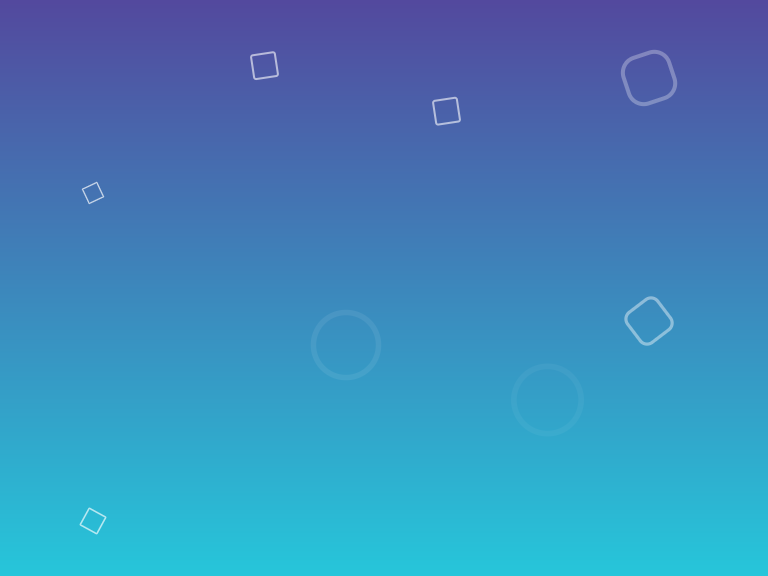
This background is drawn by a Shadertoy shader. Its source:

```glsl
// Outlined squares drifting over a vertical violet-to-cyan gradient.
// Each square is a rounded-box outline; its size alone sets how round,
// how thick and how faint it is, so the largest become pale rings.

#define TOP_COLOR     vec3(0.325, 0.285, 0.618)
#define BOTTOM_COLOR  vec3(0.149, 0.776, 0.855)
#define OUTLINE_COLOR vec3(1.0)
#define SHARP_SIZE    0.0104  // half size at which corners are square
#define ROUND_SIZE    0.0615  // half size at which it becomes a circle
#define LINE_RATIO    0.155   // outline width per half size
#define START_ALPHA   0.90    // opacity of a vanishingly small square
#define FADE_RATE     13.5    // opacity lost per unit of half size

const int SQUARE_COUNT = 8;

// x (share of width), y (share of height), half size (of height), angle
const vec4 SQUARES[SQUARE_COUNT] = vec4[](
    vec4(0.3444, 0.886, 0.0226, 0.15),
    vec4(0.5814, 0.807, 0.0226, 0.15),
    vec4(0.1211, 0.665, 0.0149, 0.44),
    vec4(0.1211, 0.0955, 0.0178, -0.50),
    vec4(0.8451, 0.8646, 0.0451, 0.32),
    vec4(0.8451, 0.4427, 0.0356, 0.65),
    vec4(0.4505, 0.401, 0.0612, 0.0),
    vec4(0.7129, 0.3056, 0.0633, 0.0)
);

// Express a point in axes turned counter-clockwise by the angle
vec2 toRotatedAxes(vec2 p, float angle) {
    float c = cos(angle), s = sin(angle);
    return vec2(c * p.x + s * p.y, c * p.y - s * p.x);
}

// Signed distance to a square with rounded corners
float roundedSquare(vec2 p, float halfSize, float radius) {
    vec2 q = abs(p) - (halfSize - radius);
    return length(max(q, 0.0)) + min(max(q.x, q.y), 0.0) - radius;
}

// Coverage of an outline lying just inside the square's edge
float squareOutline(vec2 p, float halfSize, float pixel) {
    float roundness = clamp((halfSize - SHARP_SIZE) / (ROUND_SIZE - SHARP_SIZE), 0.0, 1.0);
    float halfLine = 0.5 * LINE_RATIO * halfSize;
    float edge = roundedSquare(p, halfSize, roundness * halfSize);
    float band = abs(edge + halfLine) - halfLine;
    return clamp(0.5 - band / pixel, 0.0, 1.0);
}

void mainImage(out vec4 fragColor, in vec2 fragCoord) {
    float pixel = 1.0 / iResolution.y;
    float aspect = iResolution.x / iResolution.y;
    vec2 p = fragCoord * pixel;

    // Background gradient
    vec3 color = mix(BOTTOM_COLOR, TOP_COLOR, p.y);

    // Squares, blended over the gradient
    for (int i = 0; i < SQUARE_COUNT; i++) {
        vec4 square = SQUARES[i];
        vec2 center = vec2(square.x * aspect, square.y);
        vec2 local = toRotatedAxes(p - center, square.w);
        float alpha = clamp(START_ALPHA - FADE_RATE * square.z, 0.0, 1.0);
        color = mix(color, OUTLINE_COLOR, alpha * squareOutline(local, square.z, pixel));
    }

    fragColor = vec4(color, 1.0);
}
```
